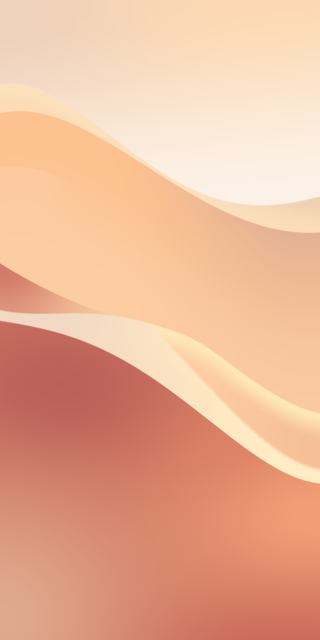
A WebGL 1 fragment shader for this background:

```glsl
precision highp float;
uniform vec2 u_resolution;

#define SKY_PEACH vec3(0.99, 0.85, 0.70)
#define SKY_DUSK vec3(0.94, 0.82, 0.73)
#define SKY_CREAM vec3(0.99, 0.945, 0.905)
#define CREST vec3(0.99, 0.88, 0.74)
#define APRICOT vec3(0.99, 0.76, 0.56)
#define PEACH vec3(0.99, 0.80, 0.635)
#define ROSE_SHADE vec3(0.88, 0.69, 0.59)
#define IVORY vec3(1.0, 0.925, 0.765)
#define CLAY vec3(0.82, 0.47, 0.385)
#define WINE vec3(0.72, 0.36, 0.335)
#define EMBER vec3(0.95, 0.62, 0.46)
#define SAND vec3(0.875, 0.665, 0.555)

// Quartic crest line: start height, then its forward differences per quarter width
float crest(float x, float start, vec4 d) {
  float s = 4.0 * x;
  return start + s * (d.x + (s - 1.0) / 2.0 * (d.y + (s - 2.0) / 3.0 * (d.z + (s - 3.0) / 4.0 * d.w)));
}

// Smooth coverage of the area below a crest line
float below(float depth) {
  float w = 1.0 / u_resolution.y;
  return smoothstep(-w, w, depth);
}

float glow(vec2 p, vec2 centre, vec2 radius) {
  vec2 q = (p - centre) / radius;
  return exp(-dot(q, q));
}

vec3 skyColour(vec2 p) {
  vec3 top = mix(SKY_DUSK, SKY_PEACH, smoothstep(0.0, 0.8, p.x));
  float haze = smoothstep(1.02, 0.70, p.y + 0.05 * (1.0 - p.x));
  return mix(top, SKY_CREAM, haze);
}

vec3 ridgeColour(vec2 p, float depth) {
  vec3 c = mix(CREST, SKY_PEACH, 0.7 * smoothstep(0.0, 0.04, depth) * (1.0 - 0.5 * p.x));
  return mix(c, vec3(0.91, 0.79, 0.68), 0.75 * glow(p, vec2(1.05, 0.685), vec2(0.25, 0.025)));
}

vec3 duneColour(vec2 p, float depth) {
  vec3 c = mix(APRICOT, PEACH, smoothstep(0.02, 0.22, depth));
  // Faint inner hump on the left
  float hump = 0.7396 - 2.8 * p.x * p.x * p.x - p.y;
  c = mix(c, PEACH, 0.75 * below(hump) * exp(-hump * 5.0) * smoothstep(0.30, 0.10, p.x));
  // Rosy shade under the right part of the crest
  float shade = smoothstep(0.30, 0.95, p.x) * exp(-max(depth, 0.0) * 8.0);
  return mix(c, ROSE_SHADE, 0.95 * shade);
}

vec3 wedgeColour(vec2 p) {
  vec3 c = mix(vec3(0.87, 0.58, 0.48), vec3(0.82, 0.48, 0.41), smoothstep(0.51, 0.575, p.y));
  return mix(c, PEACH, smoothstep(0.0, 0.40, p.x));
}

vec3 ribbonColour(vec2 p, float depth) {
  vec3 c = mix(vec3(0.95, 0.85, 0.765), IVORY, smoothstep(0.15, 0.75, p.x));
  return mix(c, vec3(0.97, 0.86, 0.75), 0.5 * smoothstep(0.02, 0.08, depth) * smoothstep(0.9, 0.4, p.x));
}

vec3 foldColour(vec2 p, float depth) {
  vec3 body = mix(PEACH, vec3(0.965, 0.75, 0.59), smoothstep(0.6, 1.0, p.x));
  return mix(vec3(1.0, 0.91, 0.715), body, smoothstep(0.0, 0.045, depth));
}

vec3 slopeColour(vec2 p) {
  vec3 c = CLAY;
  c = mix(c, EMBER, glow(p, vec2(0.98, 0.20), vec2(0.42, 0.13)));
  c = mix(c, vec3(0.88, 0.52, 0.40), 0.8 * glow(p, vec2(0.68, 0.32), vec2(0.22, 0.08)));
  c = mix(c, WINE, 0.95 * glow(p, vec2(0.17, 0.385), vec2(0.38, 0.13)));
  c = mix(c, SAND, glow(p, vec2(-0.02, 0.03), vec2(0.46, 0.21)));
  return mix(c, vec3(0.78, 0.40, 0.34), 0.8 * glow(p, vec2(0.88, -0.02), vec2(0.38, 0.075)));
}

void main() {
  vec2 p = gl_FragCoord.xy / u_resolution;

  // Depth below each crest line, from back to front
  float ridge = crest(p.x, 0.868, vec4(-0.0443, -0.0469, 0.0872, -0.0651)) - p.y;
  float dune = crest(p.x, 0.823, vec4(-0.0221, -0.0521, 0.0586, -0.0195)) - p.y;
  float wedge = crest(p.x, 0.5885, vec4(-0.0638, 0.0286, 0.0, 0.0)) - p.y;
  float ribbon = crest(p.x, 0.5156, vec4(-0.0052, -0.0169, -0.0313, 0.0859)) - p.y;
  float fold = crest(p.x, 0.5104, vec4(0.0495, -0.1367, 0.0938, 0.0)) - p.y;
  float slope = crest(p.x, 0.4987, vec4(-0.0299, -0.0378, 0.0104, 0.0508)) - p.y;
  ribbon += 0.006 * exp(-pow((p.x - 0.625) / 0.1, 2.0));

  // Layers
  vec3 colour = skyColour(p);
  colour = mix(colour, ridgeColour(p, ridge), below(ridge));
  colour = mix(colour, duneColour(p, dune), below(dune));
  colour = mix(colour, wedgeColour(p), below(wedge) * smoothstep(0.46, 0.34, p.x));
  colour = mix(colour, ribbonColour(p, ribbon), below(ribbon));
  float inFold = below(ribbon) * smoothstep(0.002, -0.008, fold) * smoothstep(0.40, 0.56, p.x);
  colour = mix(colour, foldColour(p, ribbon), inFold);
  colour = mix(colour, slopeColour(p), below(slope));

  gl_FragColor = vec4(colour, 1.0);
}
```
